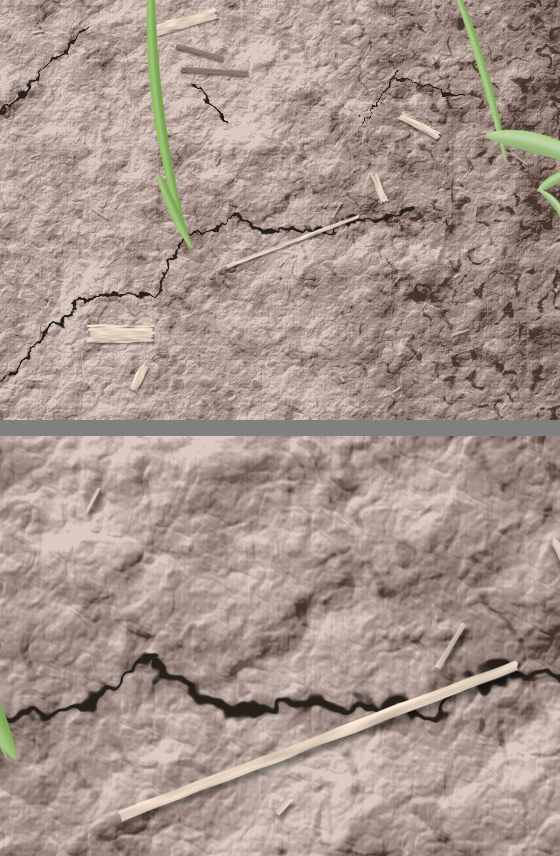
Top, the full canvas; bottom, a detail of the centre.
Reproduce this texture procedurally as a WebGL 1 fragment shader.

```glsl
precision highp float;
// Dry, cracked, crumbly soil with straw bits and a few green grass blades.
uniform vec2 u_resolution;

#define RELIEF 0.13
#define CRUMB_SCALE 30.0
#define CRACK_WIDTH 0.005
#define FIBER_CELLS 7.0
#define LIGHT_DIR vec2(-0.5, 0.86)
#define SOIL_DARK vec3(0.34, 0.27, 0.23)
#define SOIL_MID vec3(0.54, 0.46, 0.43)
#define SOIL_LIGHT vec3(0.68, 0.60, 0.57)
#define SOIL_PALE vec3(0.82, 0.75, 0.72)
#define STRAW vec3(0.88, 0.81, 0.74)
#define GRASS vec3(0.50, 0.70, 0.31)
#define GRASS_PALE vec3(0.76, 0.85, 0.67)

vec2 pos, bent;
vec3 col;
float px, gap = 1.0;

vec2 hash2(vec2 p) {
  vec3 q = fract(p.xyx * vec3(0.1031, 0.1030, 0.0973));
  q += dot(q, q.yzx + 33.33);
  return fract((q.xx + q.yz) * q.zy);
}

float corner(vec2 cell, vec2 f, vec2 o) {
  float angle = 6.2832 * hash2(cell + o).x;
  return dot(vec2(cos(angle), sin(angle)), f - o);
}

// Gradient noise, about -0.7 to 0.7
float noise(vec2 p) {
  vec2 c = floor(p), f = fract(p), u = f * f * (3.0 - 2.0 * f);
  return mix(mix(corner(c, f, vec2(0, 0)), corner(c, f, vec2(1, 0)), u.x),
             mix(corner(c, f, vec2(0, 1)), corner(c, f, vec2(1, 1)), u.x), u.y);
}

vec2 warp(vec2 p) { return vec2(noise(p), noise(p + 9.0)); }

// Rounded crumbs of random size, one per cell
float crumbs(vec2 p) {
  float top = 0.0;
  for (int j = -1; j <= 1; j++)
    for (int i = -1; i <= 1; i++) {
      vec2 id = floor(p) + vec2(i, j), r = hash2(id + 71.0), d = p - id - r;
      float size = 0.15 + 0.5 * fract(r.x * 7.0 + r.y * 13.0);
      top = max(top, sqrt(max(0.0, size * size - dot(d, d))));
    }
  return top;
}

float mound(vec2 d, float radius) {
  return radius * 0.5 * smoothstep(0.0, 0.6, 1.0 - dot(d, d) / (radius * radius));
}

// Puffy clods from creased noise, with crumbs and two mounds
float height(vec2 p) {
  float h = 0.0, freq = 7.0;
  for (int i = 0; i < 6; i++) {
    float n = noise(p * freq + freq);
    h += (0.5 * n + 0.9 * abs(n)) / freq;
    freq *= 2.03;
  }
  vec2 q = p + 0.03 * warp(p * 19.0) + 0.012 * warp(p * 60.0);
  h += 0.6 * (crumbs(q * CRUMB_SCALE) + 0.4 * crumbs(q * CRUMB_SCALE * 2.3)) / CRUMB_SCALE;
  return h + mound(q - vec2(0.60, 0.60), 0.13) + mound(q - vec2(1.01, 0.36), 0.075);
}

// Keeps the nearest crack distance, scaled up for thinner cracks
void crack(vec4 s, float thin) {
  vec2 ab = s.zw - s.xy, m = bent - s.xy;
  gap = min(gap, thin * length(m - ab * clamp(dot(m, ab) / dot(ab, ab), 0.0, 1.0)));
}

void drawCracks(vec2 p) {
  bent = p + 0.025 * warp(p * 15.0) + 0.018 * warp(p * 44.0) + 0.007 * warp(p * 120.0);
  crack(vec4(0.0, 0.09, 0.18, 0.27), 1.1);
  crack(vec4(0.18, 0.28, 0.36, 0.30), 1.2);
  crack(vec4(0.36, 0.30, 0.43, 0.42), 1.1);
  crack(vec4(0.43, 0.42, 0.56, 0.485), 1.1);
  crack(vec4(0.56, 0.475, 0.70, 0.44), 0.8);
  crack(vec4(0.70, 0.44, 0.97, 0.495), 0.9);
  crack(vec4(0.0, 0.73, 0.21, 0.93), 1.2);
  crack(vec4(0.46, 0.80, 0.54, 0.71), 1.5);
  crack(vec4(0.85, 0.70, 0.95, 0.83), 2.2);
  crack(vec4(0.96, 0.81, 1.09, 0.77), 1.3);
  float w = CRACK_WIDTH * (0.8 + 1.5 * noise(p * 22.0));
  col *= 0.8 + 0.2 * smoothstep(0.0, 0.012, gap);
  col = mix(SOIL_DARK * 0.45, col, smoothstep(0.5 * w, w + 0.0015, gap));
}

void drawSoil(vec2 p) {
  float slope = (height(p) - height(p + 0.0028 * LIGHT_DIR)) / 0.0028;
  float right = smoothstep(0.55, 1.35, p.x);
  float tone = 0.82 - 0.42 * right - 0.25 * smoothstep(0.45, 0.0, length(p - vec2(0.0, 0.1)));
  tone += 0.34 * noise(p * 3.1 + 4.0) + 0.24 * noise(p * 11.0) + RELIEF * clamp(slope, -5.0, 4.0);
  tone -= (0.15 + 0.3 * right) * smoothstep(0.2, 0.5, noise(p * 17.0 + 31.0));
  tone -= (0.25 + 0.3 * right) * smoothstep(0.15, 0.4, noise(p * 38.0 + 2.0 * warp(p * 30.0)));
  tone -= 0.5 * (1.0 - smoothstep(0.02, 0.1, length(p - vec2(1.29, 0.53))));
  float t = 3.0 * clamp(tone, -0.1, 1.1);
  col = mix(SOIL_DARK, SOIL_MID, min(t, 1.0));
  col = mix(col, SOIL_LIGHT, clamp(t - 1.0, 0.0, 1.0));
  col = mix(col, SOIL_PALE, max(t - 2.0, 0.0));
}

// Flat straw with fibres, frayed ends and a soft shadow
void straw(vec4 s, float w, vec3 tint) {
  float len = length(s.zw - s.xy);
  vec2 d = (s.zw - s.xy) / len, m = pos - 0.5 * (s.xy + s.zw);
  mat2 turn = mat2(d.x, -d.y, d.y, d.x);
  vec2 q = turn * m, size = vec2(0.5 * len, w);
  vec2 e = abs(turn * (m + vec2(-0.002, 0.004))) - size;
  col *= 0.6 + 0.4 * smoothstep(-0.003, 0.004, max(e.x, e.y));
  float fray = noise(q * vec2(30.0, 200.0) + s.xy * 90.0);
  e = abs(q) - size - fray * vec2(0.012 * min(1.0, w * 80.0), 0.4 * w);
  vec3 body = tint * (1.0 + 0.2 * fray + 0.06 * q.y / w);
  col = mix(body, col, smoothstep(-px, px, max(e.x, e.y)));
}

// Bent, tapered grass blade with a pale midrib, from root s.xy to tip s.zw
void blade(vec4 s, float bend, float w, float pale) {
  float len = length(s.zw - s.xy);
  vec2 d = (s.zw - s.xy) / len, m = pos - s.xy;
  float t = clamp(dot(m, d) / len, 0.0, 1.0), arc = 4.0 * t * (1.0 - t);
  float side = (dot(m, vec2(-d.y, d.x)) - bend * arc) / w;
  float rib = 1.0 - smoothstep(0.0, 0.7, abs(side - 0.2));
  vec3 body = mix(GRASS, GRASS_PALE, pale + 0.4 * rib) * (0.96 + 0.1 * side);
  float edge = (abs(side) - pow(arc, 0.6)) * w;
  col = mix(col, body, (1.0 - smoothstep(-px, px, edge)) * step(0.001, arc));
}

void main() {
  pos = gl_FragCoord.xy / u_resolution.y;
  px = 1.0 / u_resolution.y;
  drawSoil(pos);
  drawCracks(pos);
  // Scattered small fibres
  vec2 cell = floor(pos * FIBER_CELLS), r = hash2(cell + 17.0), k = hash2(cell + 53.0);
  vec2 mid = (cell + 0.3 + 0.4 * r) / FIBER_CELLS;
  vec2 reach = (0.006 + 0.016 * k.x) * vec2(cos(6.28 * k.y), sin(6.28 * k.y));
  if (r.x > 0.7) straw(vec4(mid - reach, mid + reach), 0.0012 + 0.002 * r.y, STRAW * 0.92);
  // Grey dead leaves and larger straw
  straw(vec4(0.42, 0.89, 0.53, 0.86), 0.006, SOIL_MID);
  straw(vec4(0.43, 0.835, 0.59, 0.825), 0.006, SOIL_MID);
  straw(vec4(0.54, 0.365, 0.855, 0.485), 0.0042, STRAW);
  straw(vec4(0.36, 0.925, 0.515, 0.97), 0.013, STRAW);
  straw(vec4(0.955, 0.725, 1.045, 0.675), 0.009, STRAW);
  straw(vec4(0.89, 0.585, 0.915, 0.52), 0.009, STRAW);
  straw(vec4(0.21, 0.205, 0.365, 0.205), 0.02, STRAW);
  straw(vec4(0.315, 0.07, 0.345, 0.13), 0.01, STRAW);
  // Grass
  blade(vec4(0.45, 0.41, 0.365, 1.15), 0.035, 0.013, 0.1);
  blade(vec4(0.457, 0.41, 0.375, 0.59), 0.003, 0.012, 0.2);
  blade(vec4(1.205, 0.61, 1.07, 1.06), -0.012, 0.01, 0.3);
  blade(vec4(1.155, 0.678, 1.4, 0.61), 0.014, 0.024, 0.6);
  blade(vec4(1.28, 0.545, 1.37, 0.595), 0.004, 0.012, 0.5);
  blade(vec4(1.28, 0.55, 1.35, 0.46), 0.012, 0.009, 0.6);
  gl_FragColor = vec4(col, 1.0);
}
```
